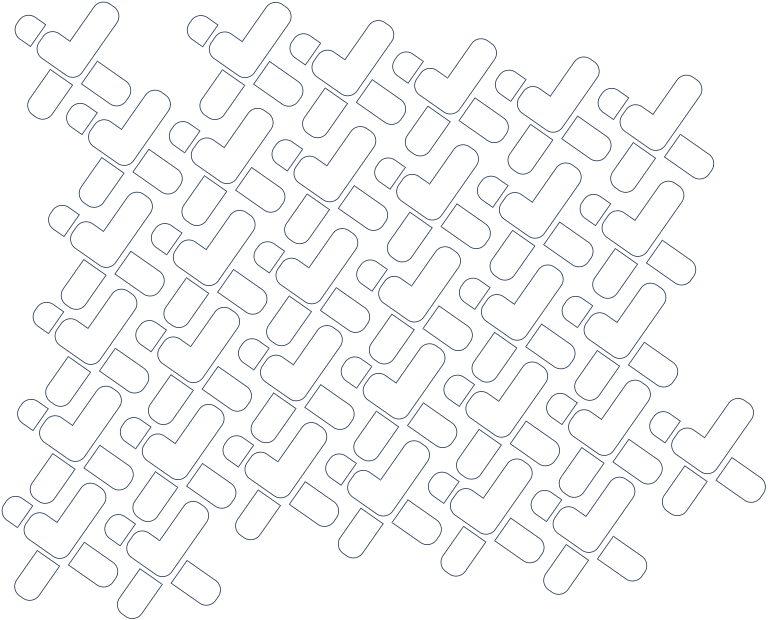
Give the GLSL for this pattern, as a Shadertoy shader.

```glsl
// Thin navy outlines of a tilted four-piece motif, set out on a skewed lattice.

#define CANVAS_WIDTH 768.0                 // design units across the canvas
#define TILT radians(35.0)                 // clockwise turn of every motif
#define ROUNDING 11.5                      // radius of the soft corners
#define LINE_WIDTH 0.75
#define LINE_COLOR vec3(0.09, 0.17, 0.29)
#define PAPER_COLOR vec3(1.0)
#define COLUMN_STEP vec2(102.7, 18.2)
#define ROW_STEP vec2(-15.5, 97.0)
#define FIRST_MOTIF vec2(134.5, 37.4)
#define STRAY_TOP vec2(70.0, 41.3)         // two motifs outside the lattice
#define STRAY_RIGHT vec2(704.6, 437.7)

// Signed distance to a box; "soft" flags its rounded corners:
// upper left, upper right, lower left, lower right (y points down).
float softBox(vec2 p, vec2 lo, vec2 hi, vec4 soft) {
    vec2 q = p - 0.5 * (lo + hi);
    vec2 side = q.y < 0.0 ? soft.xy : soft.zw;
    float r = ROUNDING * (q.x < 0.0 ? side.x : side.y);
    vec2 d = abs(q) - 0.5 * (hi - lo) + r;
    return length(max(d, 0.0)) + min(max(d.x, d.y), 0.0) - r;
}

// Distance to the nearest outline of one motif, measured from the L's inner corner.
float motifOutline(vec2 p) {
    if (dot(p, p) > 1e4) return 1e3;
    float c = cos(TILT), s = sin(TILT);
    p = vec2(c * p.x + s * p.y, c * p.y - s * p.x);

    // L made of an arm and a foot
    float arm  = softBox(p, vec2(0.0, -53.4), vec2(27.8, 30.0), vec4(1, 1, 0, 1));
    float foot = softBox(p, vec2(-24.7, 0.0), vec2(27.8, 30.0), vec4(1, 0, 1, 1));
    float d = abs(min(arm, foot));

    // Three loose panels, each soft at its outer end
    float leftPanel  = softBox(p, vec2(-53.7, 0.3), vec2(-29.4, 26.9), vec4(1, 0, 1, 0));
    float rightPanel = softBox(p, vec2(33.8, 0.6), vec2(80.1, 28.3), vec4(0, 1, 0, 1));
    float lowerPanel = softBox(p, vec2(0.0, 34.4), vec2(27.2, 81.6), vec4(0, 0, 1, 1));
    d = min(d, abs(leftPanel));
    d = min(d, abs(rightPanel));
    return min(d, abs(lowerPanel));
}

// Lattice start of a row; the top two rows are spread further apart.
vec2 rowStart(int row) {
    float spread = float(max(2 - row, 0));
    return FIRST_MOTIF + float(row) * ROW_STEP
         + spread * vec2(2.5, -3.0 - 2.0 * spread);
}

void mainImage(out vec4 fragColor, in vec2 fragCoord) {
    float unitsPerPixel = CANVAS_WIDTH / iResolution.x;
    vec2 p = vec2(fragCoord.x, iResolution.y - fragCoord.y) * unitsPerPixel;

    float d = min(motifOutline(p - STRAY_TOP), motifOutline(p - STRAY_RIGHT));
    for (int row = 0; row < 6; row++) {
        // The top row lacks its first motif, the bottom row keeps only two
        int first = row == 0 ? 1 : 0;
        int last = row == 5 ? 2 : 6;
        vec2 start = rowStart(row);
        for (int col = first; col < last; col++)
            d = min(d, motifOutline(p - start - float(col) * COLUMN_STEP));
    }

    // Share of the pixel covered by the line
    float halfLine = 0.5 * LINE_WIDTH / unitsPerPixel;
    d /= unitsPerPixel;
    float ink = clamp(d + halfLine, -0.5, 0.5) - clamp(d - halfLine, -0.5, 0.5);
    fragColor = vec4(mix(PAPER_COLOR, LINE_COLOR, ink), 1.0);
}
```
